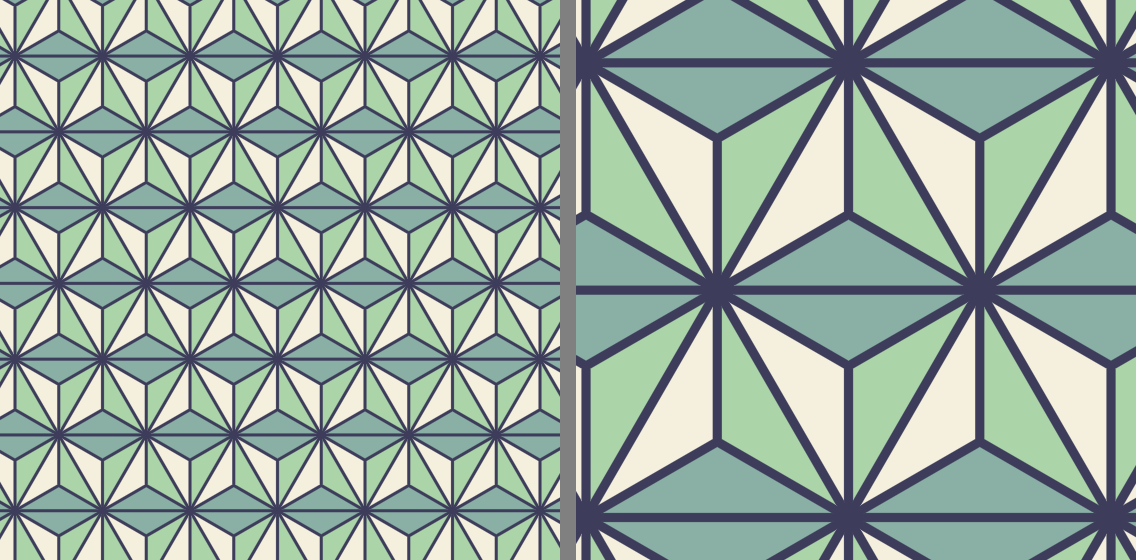
Left: the whole. Right: its middle third, enlarged.
Write a three.js fragment shader that draws this pattern.

```glsl
varying vec2 vUv;

const float SPACING = 0.15625;             // distance between star centres
const vec2 ORIGIN = vec2(0.0268, 0.0880);  // centre of the lowest left star
const float LINE_WIDTH = 0.035;            // relative to SPACING

const vec3 INK = vec3(0.24, 0.24, 0.355);
const vec3 TEAL = vec3(0.54, 0.69, 0.65);
const vec3 CREAM = vec3(0.96, 0.94, 0.87);
const vec3 GREEN = vec3(0.67, 0.83, 0.66);

const float HEIGHT = 0.8660254;            // height of a unit triangle
const float INRADIUS = HEIGHT / 3.0;

// Position relative to the centroid of the enclosing triangle, base down
vec2 triangleCell(vec2 p) {
  float row = floor(p.y / HEIGHT);
  float y = p.y - row * HEIGHT;
  float x = fract(p.x - 0.5 * mod(row, 2.0)) - 0.5;
  if (2.0 * abs(x) > 1.0 - y / HEIGHT) {
    x -= 0.5 * sign(x);
    y = HEIGHT - y;
  }
  return vec2(x, y - INRADIUS);
}

float rayDistance(vec2 p, vec2 direction) {
  return length(p - direction * max(dot(p, direction), 0.0));
}

// Distance to the triangle sides and to the spokes from its centroid
float lineDistance(vec2 c) {
  vec2 a = vec2(abs(c.x), c.y);
  float base = INRADIUS + a.y;
  float side = INRADIUS - dot(a, vec2(HEIGHT, 0.5));
  float upSpoke = rayDistance(a, vec2(0.0, 1.0));
  float sideSpoke = rayDistance(a, vec2(HEIGHT, -0.5));
  return min(min(base, side), min(upSpoke, sideSpoke));
}

// Each triangle splits into a base, a left and a right facet
vec3 facetColor(vec2 c) {
  if (c.y < -abs(c.x) * 0.5 / HEIGHT) return TEAL;
  return c.x < 0.0 ? CREAM : GREEN;
}

void main() {
  vec2 cell = triangleCell((vUv - ORIGIN) / SPACING);
  float pixel = fwidth(vUv.x) / SPACING;
  float edge = lineDistance(cell) - 0.5 * LINE_WIDTH;
  float ink = 1.0 - smoothstep(-0.75 * pixel, 0.75 * pixel, edge);
  gl_FragColor = vec4(mix(facetColor(cell), INK, ink), 1.0);
}
```
